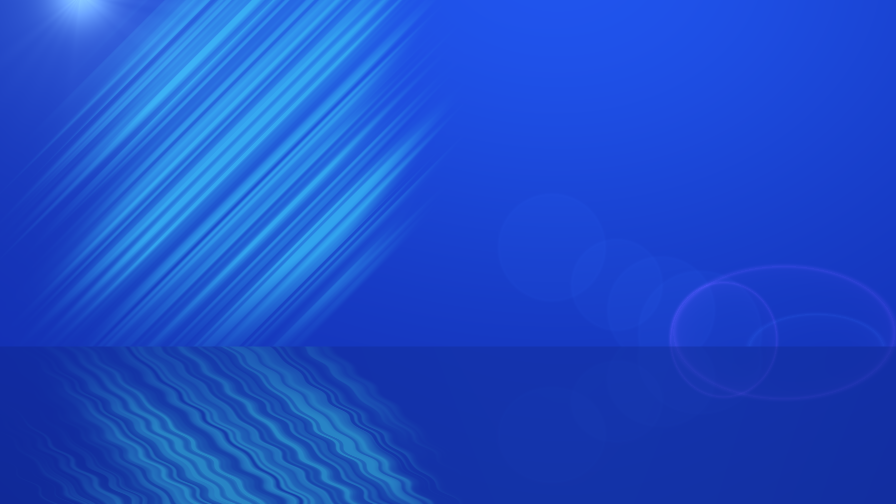
This background is drawn by a WebGL 1 fragment shader. Its source:

```glsl
precision highp float;
// Blue stage with diagonal light streaks, a lens flare and a rippled floor reflection.
uniform vec2 u_resolution;

const float HORIZON = 0.3125;
const vec3 DEEP_BLUE = vec3(0.07, 0.18, 0.69);
const vec3 BRIGHT_BLUE = vec3(0.125, 0.33, 0.93);
const vec3 STREAK_CYAN = vec3(0.20, 0.66, 0.94);
const vec3 LAMP_TINT = vec3(0.42, 0.52, 0.30);
const vec3 DISC_TINT = vec3(0.25, 0.50, 0.55);
const vec3 RING_TINT = vec3(0.60, 0.22, 0.50);

float hash(float n) {
  n = fract(n * 0.1031);
  n *= n + 33.33;
  n *= n + n;
  return fract(n);
}

float noise(float x) {
  float cell = floor(x);
  float f = fract(x);
  return mix(hash(cell), hash(cell + 1.0), f * f * (3.0 - 2.0 * f));
}

float bell(float x, float width) {
  return exp(-x * x / (width * width));
}

// Wall gradient, brightest at the top just right of the middle
vec3 wall(vec2 p) {
  vec2 q = (p - vec2(1.12, 1.08)) * vec2(1.1, 1.45);
  return mix(DEEP_BLUE, BRIGHT_BLUE, exp(-dot(q, q)));
}

// One layer of parallel streaks; each lane has its own strength and ragged ends
float streakLayer(vec2 p, float density, float seed) {
  float lane = (p.x - p.y + 5.0) * density + seed;
  float start = 0.20 * noise(lane * 0.7 + 31.0) - 0.04;
  float finish = 0.95 - 0.16 * noise(lane * 0.8 + 57.0);
  float ends = smoothstep(start, start + 0.24, p.x)
             * (1.0 - smoothstep(finish - 0.18, finish, p.x));
  return smoothstep(0.15, 0.85, noise(lane)) * ends;
}

// Coverage of the 45 degree streaks
float streaks(vec2 p, float foot) {
  float across = p.x - p.y;
  float body = 0.12 * streakLayer(p, 27.0, 8.0) + 0.44 * streakLayer(p, 63.0, 117.0)
             + 0.44 * streakLayer(p, 121.0, 241.0);
  body += 0.10 * smoothstep(0.05, 0.35, p.x) * (1.0 - smoothstep(0.65, 0.85, p.x));
  body *= 1.0 - 0.75 * bell(across + 0.165, 0.015);
  body *= 1.0 - 0.80 * bell(across - 0.205, 0.016);

  float band = smoothstep(-0.74, -0.58, across) * (1.0 - smoothstep(0.25, 0.29, across));
  vec2 q = (p - vec2(0.53, 0.68)) * vec2(1.6, 1.4);
  float focus = 0.50 + 0.62 * exp(-dot(q, q) * 2.0);
  return min(body * band * foot * focus, 0.95);
}

// Lamp at the top left with a soft halo and faint rays
float lamp(vec2 p) {
  vec2 q = p - vec2(0.16, 1.01);
  float r = length(q);
  float rays = 0.9 + 0.2 * noise(atan(q.y, q.x) * 9.0 + 40.0);
  return 0.65 * bell(r, 0.06) + 0.45 * exp(-r * 6.0) * rays;
}

float disc(vec2 p, vec2 center, float radius) {
  float d = length(p - center) - radius;
  return 1.0 - smoothstep(-0.003, 0.003, d) + 0.5 * bell(d, 0.003);
}

float ring(vec2 p, vec2 center, vec2 radii, float width) {
  float d = (length((p - center) / radii) - 1.0) * min(radii.x, radii.y);
  return bell(d, width) + 0.4 * exp(-abs(d) / 0.02) * step(d, 0.0);
}

// Chain of pale discs running down to the right
float flareDiscs(vec2 p) {
  float sum = 0.0;
  for (int i = 0; i < 4; i++) {
    float n = float(i);
    vec2 center = mix(vec2(1.095, 0.509), vec2(1.389, 0.340), pow(n / 3.0, 0.75));
    sum += disc(p, center, 0.09 + 0.016 * abs(n - 1.0));
  }
  return sum;
}

void main() {
  vec2 p = gl_FragCoord.xy / u_resolution.y;
  float pixel = 1.0 / u_resolution.y;
  float above = smoothstep(-pixel, pixel, p.y - HORIZON);
  float depth = max(HORIZON - p.y, 0.0);

  // Upper scene
  float foot = smoothstep(HORIZON - 0.12, 0.54, p.y);
  vec3 upper = mix(wall(p), STREAK_CYAN, streaks(p, foot));
  upper += LAMP_TINT * lamp(p) + DISC_TINT * flareDiscs(p) * 0.026;
  upper += DISC_TINT * ring(p, vec2(1.62, 0.305), vec2(0.135, 0.072), 0.003) * 0.06;

  // Floor: mirrored scene with sideways ripples
  vec2 m = vec2(p.x, HORIZON + depth * 1.12);
  float ripple = sin(depth * 125.0 + p.x * 19.0) + 0.3 * sin(depth * 205.0 - p.x * 23.0);
  float sway = ripple * (0.004 + 0.010 * depth);
  float fade = 0.55 + 0.45 * smoothstep(0.0, 0.2, depth);
  float mirrored = streaks(m + vec2(sway - 0.02, 0.04), fade);
  vec3 lower = wall(vec2(p.x, HORIZON + 0.3 * depth)) * (0.90 - 0.20 * depth);
  lower = mix(lower, STREAK_CYAN * 0.84, mirrored * 0.95);
  lower += DISC_TINT * flareDiscs(m) * 0.011;

  // Rings that cross the horizon
  vec3 color = mix(lower, upper, above);
  float strength = mix(0.06, 0.10, above);
  color += RING_TINT * ring(p, vec2(1.556, 0.340), vec2(0.220, 0.132), 0.004) * strength;
  color += RING_TINT * ring(p, vec2(1.436, 0.326), vec2(0.106, 0.114), 0.003) * strength;
  gl_FragColor = vec4(clamp(color, 0.0, 1.0), 1.0);
}
```
